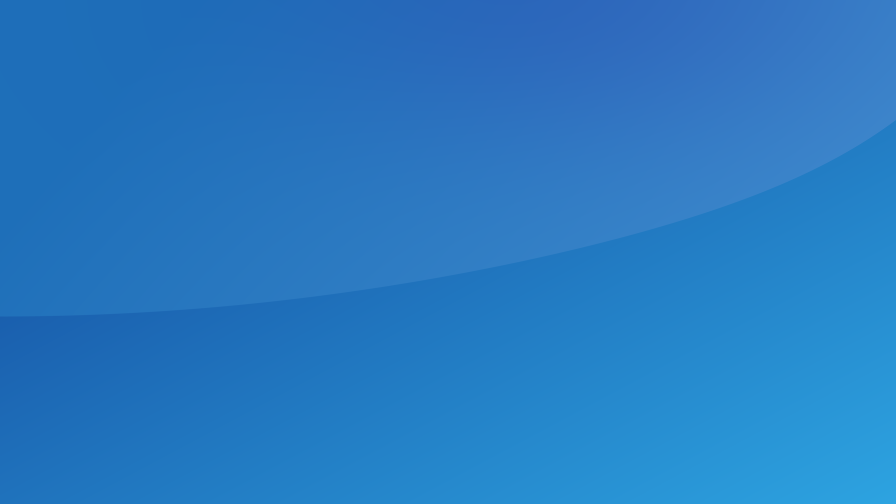
Write a Shadertoy shader that draws this background.

```glsl
// Blue gradient background with a paler, violet-tinted sheet above a rising curve.

// Height of the sheet's lower edge: a shallow bowl that steepens at the right.
float edgeHeight(float x) {
    return 0.372 + 0.322 * x * x + 0.068 * pow(x, 10.0);
}

// Deep blue at the left, brightening to cyan in the lower right corner.
vec3 lowerGradient(vec2 p) {
    float t = clamp(0.72 * p.x + 0.76 * (0.372 - p.y), 0.0, 1.0);
    return mix(vec3(0.102, 0.373, 0.682), vec3(0.176, 0.640, 0.880), t);
}

// Calm blue fading to a pale rim, with a violet glow at the top.
vec3 upperSheet(vec2 p) {
    float paleness = clamp(p.x + 0.48 * (1.0 - p.y) - 0.22, 0.0, 1.0);
    vec3 color = mix(vec3(0.118, 0.435, 0.725), vec3(0.250, 0.547, 0.808), paleness);
    vec2 offset = p - vec2(0.66, 1.0);
    float violet = exp(-offset.x * offset.x / 0.12 - offset.y * offset.y / 0.09);
    return color - vec3(0.0, 0.078, 0.026) * violet;
}

void mainImage(out vec4 fragColor, in vec2 fragCoord) {
    vec2 p = fragCoord / iResolution.xy;
    float aboveEdge = p.y - edgeHeight(p.x);
    float soft = 0.7 / iResolution.y;
    float sheet = smoothstep(-soft, soft, aboveEdge);
    fragColor = vec4(mix(lowerGradient(p), upperSheet(p), sheet), 1.0);
}
```
